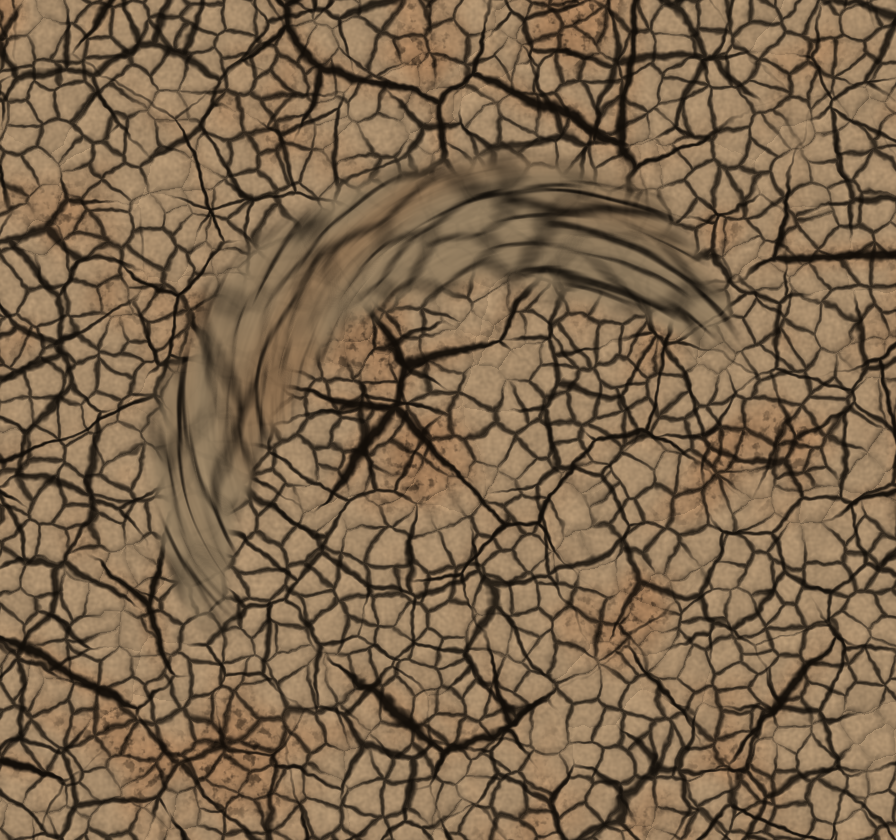
Reproduce this texture procedurally as a Shadertoy shader.

```glsl
// Dry cracked mud with plates of three sizes and one curved, smeared streak.
#define DARK_EARTH vec3(0.065, 0.050, 0.032)
#define PALE_CLAY vec3(0.685, 0.572, 0.438)
#define RUST vec3(1.07, 0.96, 0.88)
#define LARGE_PLATES 5.5
#define MEDIUM_PLATES 12.0
#define SMALL_PLATES 27.0
#define CRACK_WIDTH 1.0
#define GRAIN 0.13
#define LIGHT normalize(vec2(-0.6, 0.8))
#define SMEAR_CENTRE vec2(0.583, 0.444)
#define SMEAR_STRETCH 0.42
#define SMEAR_SAMPLES 7

vec2 hash2(vec2 p) {
    vec3 q = fract(p.xyx * vec3(0.1031, 0.1030, 0.0973));
    q += dot(q, q.yzx + 33.33);
    return fract((q.xx + q.yz) * q.zy);
}

float corner(vec2 cell, vec2 f, vec2 o) {
    return dot(hash2(cell + o) * 2.0 - 1.0, f - o);
}

// Gradient noise, roughly -0.7 to 0.7
float noise(vec2 p) {
    vec2 i = floor(p), f = p - i;
    vec2 u = f * f * f * (f * (f * 6.0 - 15.0) + 10.0);
    float low = mix(corner(i, f, vec2(0, 0)), corner(i, f, vec2(1, 0)), u.x);
    float high = mix(corner(i, f, vec2(0, 1)), corner(i, f, vec2(1, 1)), u.x);
    return mix(low, high, u.y);
}

float fbm(vec2 p) {
    return noise(p) + 0.5 * noise(p * 2.1 + 7.3) + 0.25 * noise(p * 4.3 + 3.1);
}

// Distance to the nearest Voronoi border (x) and the direction to it (yz)
vec3 plateBorder(vec2 p, float scale) {
    p *= scale;
    vec2 i = floor(p), f = p - i, nearCell = vec2(0), nearVec = vec2(0);
    float best = 9.0;
    for (int y = -1; y <= 1; y++)
    for (int x = -1; x <= 1; x++) {
        vec2 g = vec2(x, y);
        vec2 r = g + hash2(i + g + scale) - f;
        if (dot(r, r) < best) { best = dot(r, r); nearCell = g; nearVec = r; }
    }
    vec3 border = vec3(9.0, 0.0, 0.0);
    for (int y = -2; y <= 2; y++)
    for (int x = -2; x <= 2; x++) {
        vec2 g = nearCell + vec2(x, y);
        vec2 r = g + hash2(i + g + scale) - f;
        vec2 across = r - nearVec;
        if (dot(across, across) > 1e-4) {
            vec2 n = normalize(across);
            float d = dot(0.5 * (nearVec + r), n);
            if (d < border.x) border = vec3(d, n);
        }
    }
    return vec3(border.x / scale, border.yz);
}

float crack(float d, float width) {
    width *= CRACK_WIDTH;
    float soft = 0.0012 + 0.5 / iResolution.y;
    return (1.0 - smoothstep(width * 0.25, width + soft, d)) * smoothstep(0.0, 0.002, width);
}

vec3 mud(vec2 p) {
    // Bent and frayed crack lines
    vec2 w = p + 0.016 * vec2(noise(p * 13.0), noise(p * 13.0 + 41.0));
    w += 0.006 * vec2(noise(p * 46.0 + 9.0), noise(p * 46.0 + 77.0));
    w += 0.0022 * vec2(noise(p * 130.0), noise(p * 130.0 + 23.0));
    vec3 large = plateBorder(w, LARGE_PLATES);
    vec3 medium = plateBorder(w, MEDIUM_PLATES);
    vec3 small = plateBorder(w, SMALL_PLATES);

    // Crack widths swell and fade across the ground
    float opening = smoothstep(-0.2, 0.4, noise(p * 5.0 + 15.0));
    float largeCrack = crack(large.x, 0.0085 * opening);
    float mediumCrack = crack(medium.x, 0.0054 * smoothstep(-0.3, 0.4, noise(p * 8.0 + 31.0)));
    float smallCrack = crack(small.x, 0.0031 * smoothstep(-0.5, 0.3, noise(p * 11.0 + 52.0)));

    // Domed plates, lit rims and fine grain
    float tone = 0.83 + 0.13 * smoothstep(0.0, 0.010, small.x);
    tone += 0.13 * dot(small.yz, LIGHT) * exp(-small.x / 0.004);
    tone += 0.09 * dot(medium.yz, LIGHT) * exp(-medium.x / 0.006);
    tone += 0.10 * noise(p * 22.0) + GRAIN * (noise(p * 190.0) + 0.6 * noise(p * 95.0));

    // Crumbled earth in patches and beside the wide cracks
    float silt = opening * (1.0 - smoothstep(0.0, 0.030, large.x));
    float crumble = max(smoothstep(0.0, 0.55, fbm(p * 5.5 + 4.0)), 0.7 * silt);
    tone -= crumble * (0.07 + 0.45 * smoothstep(0.0, 0.45, fbm(p * 75.0)));
    tone *= (1.0 - 0.72 * smallCrack) * (1.0 - 0.84 * mediumCrack) * (1.0 - 0.95 * largeCrack);
    vec3 colour = mix(DARK_EARTH, PALE_CLAY, clamp(tone, 0.0, 1.08));
    return colour * mix(vec3(1), RUST, crumble * 0.8);
}

void mainImage(out vec4 fragColor, in vec2 fragCoord) {
    vec2 p = fragCoord / iResolution.y;
    vec3 colour = mud(p);

    // Curved band that widens in the middle and tapers at both ends
    vec2 arm = p - SMEAR_CENTRE;
    float angle = atan(arm.x, arm.y), radius = length(arm);
    float ends = smoothstep(-2.2, -1.3, angle) * (1.0 - smoothstep(0.45, 1.15, angle));
    float offset = abs(radius - 0.295 - 0.018 * angle * angle) + 0.022 * noise(p * 16.0);
    float halfWidth = 0.025 + 0.060 * ends;
    float band = 1.0 - smoothstep(halfWidth * 0.6, halfWidth * 1.15, offset);
    band *= smoothstep(-2.2, -1.9, angle) * (1.0 - smoothstep(0.9, 1.2, angle));

    // Ground drawn out and blurred along the band
    if (band > 0.0) {
        vec2 along = vec2(angle * 0.3 * SMEAR_STRETCH, radius - 0.06 * angle) + 3.0;
        vec3 smear = vec3(0);
        for (int k = 0; k < SMEAR_SAMPLES; k++) {
            float t = (float(k) + 0.5) / float(SMEAR_SAMPLES) - 0.5;
            smear += mud(along + vec2(0.012 * t, 0.001 * t));
        }
        smear *= vec3(0.86, 0.88, 0.88) / float(SMEAR_SAMPLES);
        colour = mix(colour, smear, band * 0.95);
    }
    fragColor = vec4(colour, 1.0);
}
```
